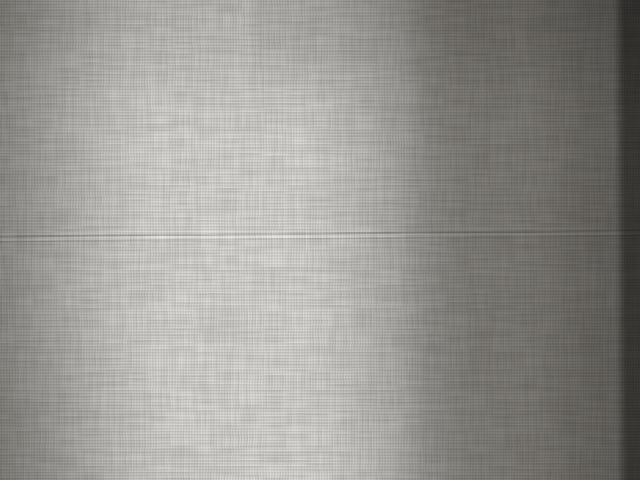
Reproduce this texture procedurally as a Shadertoy shader.

```glsl
const float TAU = 6.2831853;
const vec2 THREADS = vec2(232.0, 164.0);   // warp across, weft down
const vec3 SHADOW_TINT = vec3(1.03, 1.0, 0.95);
const vec3 LIGHT_TINT = vec3(1.008, 1.0, 0.982);

float hash(vec2 cell) {
    vec3 q = fract(cell.xyx * vec3(0.1031, 0.1030, 0.0973));
    q += dot(q, q.yzx + 33.33);
    return fract((q.x + q.y) * q.z);
}

float noise(vec2 p) {
    vec2 cell = floor(p);
    vec2 f = fract(p);
    f = f * f * (3.0 - 2.0 * f);
    float low = mix(hash(cell), hash(cell + vec2(1, 0)), f.x);
    float high = mix(hash(cell + vec2(0, 1)), hash(cell + vec2(1, 1)), f.x);
    return mix(low, high, f.y);
}

// Signed noise in -1..1
float wobble(vec2 p) {
    return 2.0 * noise(p) - 1.0;
}

// Rounded thread profile, faded out when too fine for the pixel grid
float threadProfile(float position, float footprint) {
    return cos(TAU * position) * (1.0 - smoothstep(0.5, 1.0, footprint));
}

// Tone of single yarns, varying along their length and crisp across it
float yarnTone(float along, float across, float footprint) {
    float yarn = floor(across);
    float edge = smoothstep(1.0 - min(footprint, 1.0), 1.0, fract(across));
    return mix(wobble(vec2(along, yarn)), wobble(vec2(along, yarn + 1.0)), edge);
}

// Soft band around zero
float band(float offset, float halfWidth, float blur) {
    return 1.0 - smoothstep(halfWidth - blur, halfWidth + blur, abs(offset));
}

// Backlight: bright left of centre, falling off to both sides
float backlight(vec2 uv) {
    float rise = smoothstep(-0.12, 0.29, uv.x + 0.02 * uv.y);
    float fall = smoothstep(0.44, 0.80, uv.x + 0.03 * (uv.y - 0.5));
    float light = mix(0.43, 0.775, rise);
    light = mix(light, 0.45, fall);
    light -= 0.09 * smoothstep(0.78, 0.97, uv.x);

    // Faint folds behind the cloth
    float upper = smoothstep(0.65, 0.95, uv.y);
    light -= 0.035 * upper * smoothstep(0.38, 0.41, uv.x)
           * (1.0 - smoothstep(0.45, 0.65, uv.x));
    light -= 0.030 * smoothstep(0.62, 0.67, uv.x)
           * (1.0 - smoothstep(0.67, 0.82, uv.x));

    // Dimmer top and lower left corner
    light *= 1.0 - 0.15 * smoothstep(0.68, 1.05, uv.y);
    light *= 1.0 - 0.08 * smoothstep(0.4, 0.0, length(uv));
    return light;
}

// Woven relief around zero: warp, weft and uneven yarn
float weave(vec2 uv, vec2 footprint) {
    vec2 threads = uv * THREADS;
    threads.x += 0.15 * wobble(uv * vec2(30.0, 70.0));
    threads.y += 0.06 * wobble(uv * vec2(30.0, 24.0) + 17.0);

    float warp = threadProfile(threads.x, footprint.x);
    float weft = threadProfile(threads.y, footprint.y);
    float wear = noise(uv * vec2(16.0, 24.0) + 5.0);
    float relief = 0.040 * warp * mix(0.6, 1.3, wear)
                 + 0.048 * weft * mix(1.3, 0.7, wear)
                 + 0.012 * warp * weft;

    // Single yarns, then broader slubs drawn out along the weft
    relief += 0.028 * yarnTone(24.0 * uv.y, threads.x, footprint.x);
    relief += 0.034 * yarnTone(28.0 * uv.x, threads.y, footprint.y);
    relief += 0.010 * wobble(vec2(18.0 * uv.x, 0.4 * threads.y) + 71.0);
    relief += 0.008 * wobble(vec2(6.0 * uv.x, 0.2 * threads.y) + 29.0);
    return relief;
}

// Stitched fold: thin grey crease over a pale ridge with a soft shadow below
float seam(vec2 uv, float blur) {
    float centre = 0.503 + 0.013 * uv.x + 0.0007 * wobble(vec2(6.0 * uv.x, 3.0));
    float offset = uv.y - centre;
    float crease = band(offset - 0.0040, 0.0020, blur);
    float ridge = band(offset + 0.0015, 0.0030, blur);
    float shadow = band(offset + 0.0068, 0.0014, blur);
    float upperRidge = band(offset - 0.0095, 0.0025, blur);
    return 0.09 * ridge + 0.05 * upperRidge - 0.12 * crease - 0.09 * shadow;
}

void mainImage(out vec4 fragColor, in vec2 fragCoord) {
    vec2 uv = fragCoord / iResolution.xy;
    vec2 pixel = 1.0 / iResolution.xy;

    float light = backlight(uv);
    float relief = weave(uv, THREADS * pixel) + seam(uv, max(0.0012, 0.5 * pixel.y));
    float tone = light * (1.0 + relief);

    // Unlit strip along the right border
    float strip = smoothstep(0.958, 0.980, uv.x + 0.006 * (uv.y - 0.5));
    tone *= 1.0 - 0.42 * strip;

    vec3 tint = mix(SHADOW_TINT, LIGHT_TINT, smoothstep(0.2, 0.75, tone));
    fragColor = vec4(clamp(tone * tint, 0.0, 1.0), 1.0);
}
```
